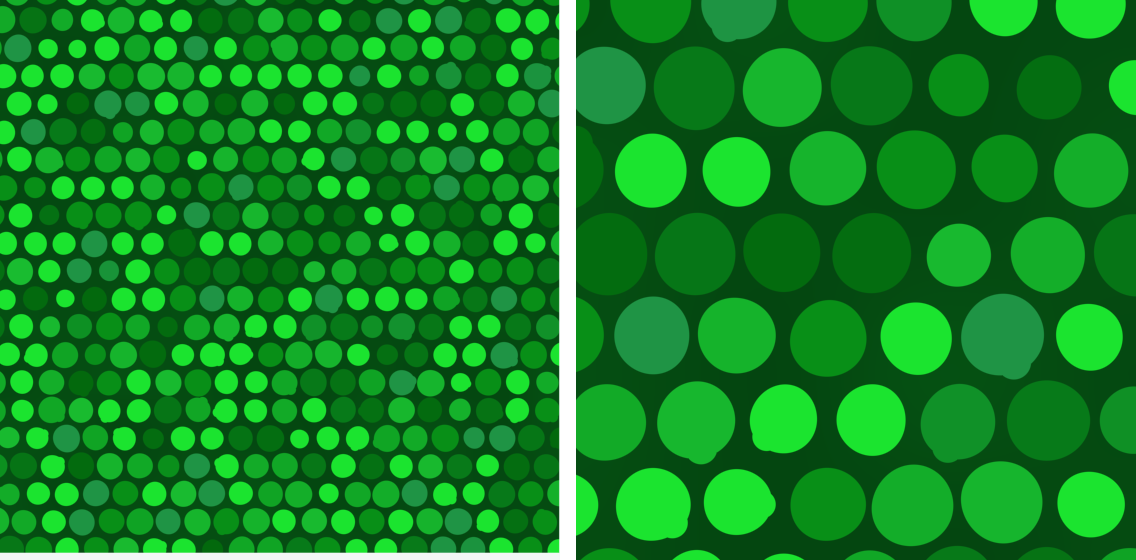
Left: the whole. Right: its middle third, enlarged.
Write a WebGL 2 fragment shader that draws this pattern.

```glsl
#version 300 es
precision highp float;
// Staggered rows of uneven green dots on dark green, with a thin pale margin at right and bottom.

uniform vec2 u_resolution;
out vec4 fragColor;

// Layout, as fractions of the canvas, with y measured downwards
const float PITCH_TOP = 0.0531;     // dot spacing in the first row
const float PITCH_BOTTOM = 0.0517;  // dot spacing in the last row
const float ROW_PITCH = 0.04974;
const float FIRST_ROW = 0.0365;
const float LAST_ROW = 18.0;
const float AXIS_X = 0.4825;        // rows spread outwards from here
const float FAULT_ROW = 14.0;       // the stagger flips from this row on
const vec2 MARGIN_START = vec2(0.9985, 0.987);

// Dots
const float RADIUS = 0.0231;
const float BRIGHT_SHRINK = 0.90;
const float SMALL_SHARE = 0.12;
const float NUB_SHARE = 0.12;
const float JITTER = 0.0013;
const float LUMPINESS = 0.018;

// Share of dots up to and including each tone
const float BRIGHT_SHARE = 0.34;
const float MID_SHARE = 0.58;
const float DEEP_SHARE = 0.84;

// Colours
const vec3 GROUND = vec3(0.018, 0.295, 0.068);
const vec3 BRIGHT = vec3(0.105, 0.895, 0.185);
const vec3 MID_LIGHT = vec3(0.10, 0.74, 0.19);
const vec3 MID_DARK = vec3(0.06, 0.64, 0.14);
const vec3 DEEP = vec3(0.03, 0.56, 0.09);
const vec3 TEAL = vec3(0.12, 0.58, 0.27);
const vec3 DARK = vec3(0.01, 0.41, 0.05);
const vec3 DARK_COOL = vec3(0.03, 0.48, 0.10);
const vec3 PALE = vec3(0.95, 0.97, 0.96);

// Integer hash giving two values in 0..1
vec2 hash2(vec2 cell, uint salt) {
    uvec2 v = uvec2(ivec2(cell) + 512) + salt * 7919u;
    v = v * 1664525u + 1013904223u;
    v.x += v.y * 1664525u;
    v.y += v.x * 1664525u;
    v ^= v >> 16u;
    v.x += v.y * 1664525u;
    v.y += v.x * 1664525u;
    v ^= v >> 16u;
    return vec2(v & 65535u) / 65535.0;
}

float smoothNoise(vec2 p) {
    vec2 i = floor(p);
    vec2 f = smoothstep(0.0, 1.0, p - i);
    float a = mix(hash2(i, 9u).x, hash2(i + vec2(1, 0), 9u).x, f.x);
    float b = mix(hash2(i + vec2(0, 1), 9u).x, hash2(i + 1.0, 9u).x, f.x);
    return mix(a, b, f.y);
}

float rowPitch(float row) {
    return mix(PITCH_TOP, PITCH_BOTTOM, row / LAST_ROW);
}

// Half-step shift of a row, in units of its pitch
float rowStagger(float row) {
    return 0.5 * mod(row + step(FAULT_ROW, row), 2.0);
}

vec3 dotColor(vec2 pick) {
    vec3 tone = mix(DARK, DARK_COOL, pick.y);
    if (pick.x < BRIGHT_SHARE) tone = BRIGHT;
    else if (pick.x < MID_SHARE) tone = mix(MID_DARK, MID_LIGHT, pick.y);
    else if (pick.x < DEEP_SHARE) tone = mix(DEEP, TEAL, smoothstep(0.45, 0.75, pick.y));
    return tone;
}

// Signed distance to one slightly lumpy dot, some with a side nub
float dotDistance(vec2 d, vec2 cell, bool bright) {
    vec2 size = hash2(cell, 2u);
    vec2 form = hash2(cell, 3u);
    float r = RADIUS * mix(0.94, 1.06, size.x) * (bright ? BRIGHT_SHRINK : 1.0);
    if (size.y < SMALL_SHARE) r *= 0.82;
    float turn = 6.2832 * form.x;
    float angle = atan(d.y, d.x);
    float lump = cos(2.0 * angle + turn) + 0.6 * cos(3.0 * angle - turn);
    float body = length(d) - r * (1.0 + LUMPINESS * lump);
    vec2 nub = 0.72 * r * vec2(cos(turn), sin(turn));
    return form.y < NUB_SHARE ? min(body, length(d - nub) - 0.42 * r) : body;
}

void main() {
    vec2 p = gl_FragCoord.xy / u_resolution;
    p.y = 1.0 - p.y;
    float soft = 0.8 / min(u_resolution.x, u_resolution.y);
    vec3 color = GROUND * mix(0.92, 1.07, smoothNoise(p * 9.0));

    // Nearby dots in this row and the rows beside it
    float nearRow = round((p.y - FIRST_ROW) / ROW_PITCH);
    for (float j = -1.0; j <= 1.0; j++) {
        float row = nearRow + j;
        float pitch = rowPitch(row);
        float stagger = rowStagger(row);
        float nearColumn = round((p.x - AXIS_X) / pitch - stagger);
        for (float i = -1.0; i <= 1.0; i++) {
            vec2 cell = vec2(nearColumn + i, row);
            vec2 center = vec2(AXIS_X + (cell.x + stagger) * pitch, FIRST_ROW + row * ROW_PITCH);
            center += JITTER * (2.0 * hash2(cell, 1u) - 1.0);
            vec2 pick = hash2(cell, 4u);
            float dist = dotDistance(p - center, cell, pick.x < BRIGHT_SHARE);
            color = mix(color, dotColor(pick), smoothstep(soft, -soft, dist));
        }
    }

    // Pale margin
    vec2 margin = smoothstep(-soft, soft, p - MARGIN_START);
    fragColor = vec4(mix(color, PALE, max(margin.x, margin.y)), 1.0);
}
```
